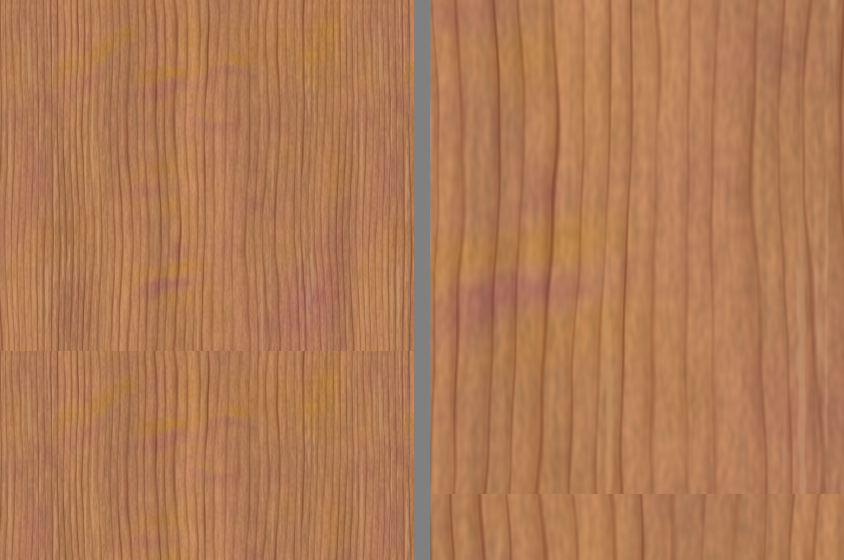
Left, the full canvas; right, a detail of the centre.
This texture is drawn by a WebGL 1 fragment shader. Its source:

```glsl
precision highp float;
uniform vec2 u_resolution;

#define TILE 0.6276        // tile side as a share of canvas height
#define RINGS 44.0         // growth rings across one tile
#define LINE_WIDTH 0.09    // half width of a ring line, in rings
#define BEND 1.1           // sideways wander of the rings
#define STAIN 0.8          // strength of the coloured film
#define WOOD vec3(0.713, 0.502, 0.347)
#define PALE vec3(0.785, 0.600, 0.435)
#define DARK vec3(0.545, 0.325, 0.205)
#define YELLOW_SHIFT vec3(0.025, 0.015, -0.105)
#define PURPLE_SHIFT vec3(-0.050, -0.080, 0.030)

const float TAU = 6.28318;

float hash(vec2 p) {
  return fract(sin(dot(p, vec2(127.1, 311.7))) * 43758.55);
}

vec2 gradient(vec2 cell, float period) {
  float angle = TAU * hash(vec2(mod(cell.x, period), cell.y));
  return vec2(cos(angle), sin(angle));
}

// Gradient noise that wraps in x after a whole number of cells
float noise(vec2 p, float period) {
  vec2 i = floor(p), f = p - i;
  vec2 w = f * f * f * (f * (f * 6.0 - 15.0) + 10.0);
  vec2 e = vec2(1.0, 0.0);
  float a = dot(gradient(i, period), f);
  float b = dot(gradient(i + e.xy, period), f - e.xy);
  float c = dot(gradient(i + e.yx, period), f - e.yx);
  float d = dot(gradient(i + e.xx, period), f - e.xx);
  return mix(mix(a, b, w.x), mix(c, d, w.x), w.y);
}

// Noise with separate cell counts across and down the tile
float grain(vec2 uv, float across, float down, float seed) {
  return noise(vec2(uv.x * across, uv.y * down + seed), across);
}

// Soft tilted ellipse, wrapped across the tile
float blot(vec2 uv, vec2 center, vec2 radius, float tilt) {
  vec2 d = uv - center;
  d.x -= floor(d.x + 0.5);
  float c = cos(tilt), s = sin(tilt);
  d = vec2(c * d.x + s * d.y, c * d.y - s * d.x) / radius;
  return exp(-dot(d, d));
}

// Signed film: positive is yellow, negative is purple
float film(vec2 uv) {
  vec2 p = uv + 0.035 * vec2(grain(uv, 9.0, 9.0, 40.0), grain(uv, 11.0, 8.0, 60.0));
  float sum = 0.9 * blot(p, vec2(0.28, 0.145), vec2(0.16, 0.03), -0.6);
  sum -= 0.5 * blot(p, vec2(0.25, 0.23), vec2(0.18, 0.035), -0.6);
  sum += 0.7 * blot(p, vec2(0.91, 0.12), vec2(0.05, 0.17), 0.0);
  sum -= 0.8 * blot(p, vec2(0.88, 0.90), vec2(0.065, 0.20), 0.25);
  // Rippled patches: yellow crest above, purple trough below
  for (int i = 0; i < 3; i++) {
    float k = float(i);
    vec2 c = vec2(0.48 - 0.04 * mod(k, 2.0), 0.23 + 0.28 * k);
    float patchMask = blot(p, c, vec2(0.09, 0.065), -0.3);
    sum -= (1.0 - 0.5 * mod(k, 2.0)) * patchMask * sin((p.y - c.y) * 62.0 + (p.x - c.x) * 14.0);
  }
  // Small curls beside the upper patch
  for (int i = 0; i < 2; i++) {
    vec2 c = vec2(0.67 - 0.08 * float(i), 0.19 + 0.15 * float(i));
    sum -= 0.9 * blot(p, c, vec2(0.045, 0.03), -0.2) * sin((p.y - c.y) * 75.0);
  }
  // Faint clouds everywhere
  sum += 0.7 * grain(p, 5.0, 4.0, 80.0) + 0.35 * grain(p, 12.0, 9.0, 90.0);
  return sum * (0.9 + 0.8 * grain(uv, 14.0, 18.0, 20.0));
}

void main() {
  // Tile coordinates, starting at the top left corner
  vec2 p = vec2(gl_FragCoord.x, u_resolution.y - gl_FragCoord.y) / u_resolution.y;
  vec2 uv = fract(p / TILE);
  float pixel = 1.0 / (TILE * u_resolution.y);

  // Ring coordinate: tighter at the left, wandering down the tile
  float ring = RINGS * uv.x + 1.9 * sin(TAU * (uv.x - 0.1));
  ring += BEND * grain(uv, 4.0, 2.2, 3.0) + 0.5 * grain(uv, 22.0, 0.9, 9.0);
  ring += 0.12 * grain(uv, 30.0, 12.0, 5.0);
  float id = mod(floor(ring + 0.5), RINGS);
  float f = fract(ring);
  float soft = RINGS * pixel;

  // Late wood darkens towards each thin line
  float strength = mix(0.4, 1.0, hash(vec2(id, 7.0)));
  strength *= 1.0 + 0.7 * grain(uv, 40.0, 5.0, 15.0);
  float line = 1.0 - smoothstep(0.0, LINE_WIDTH + soft, min(f, 1.0 - f));
  float late = smoothstep(0.5, 1.0, f) * (1.0 - smoothstep(1.0 - soft, 1.0, f));

  // Fibres, broad tone, and long pale threads crowded at the left
  float fibre = grain(uv, 130.0, 16.0, 11.0) + 0.8 * grain(uv, 180.0, 75.0, 31.0);
  float tone = grain(uv, 7.0, 1.0, 25.0) + 0.8 * grain(uv, 19.0, 1.2, 35.0);
  float paleZone = smoothstep(-0.15, 0.4, 0.25 * cos(TAU * (uv.x - 0.04)) + grain(uv, 12.0, 0.6, 50.0));
  float thread = smoothstep(0.0, 0.45, grain(uv, 120.0, 3.0, 70.0) + 0.4 * grain(uv, 160.0, 30.0, 75.0));

  vec3 color = WOOD * (1.0 + 0.10 * fibre + 0.11 * tone);
  color = mix(color, PALE, thread * (0.12 + 0.55 * paleZone));
  color = mix(color, DARK, clamp(strength * max(0.8 * line, 0.42 * late), 0.0, 1.0));

  // Thin coloured film over the wood
  float stain = clamp(film(uv), -1.0, 1.0) * STAIN;
  color += max(stain, 0.0) * YELLOW_SHIFT + max(-stain, 0.0) * PURPLE_SHIFT;
  gl_FragColor = vec4(color, 1.0);
}
```
